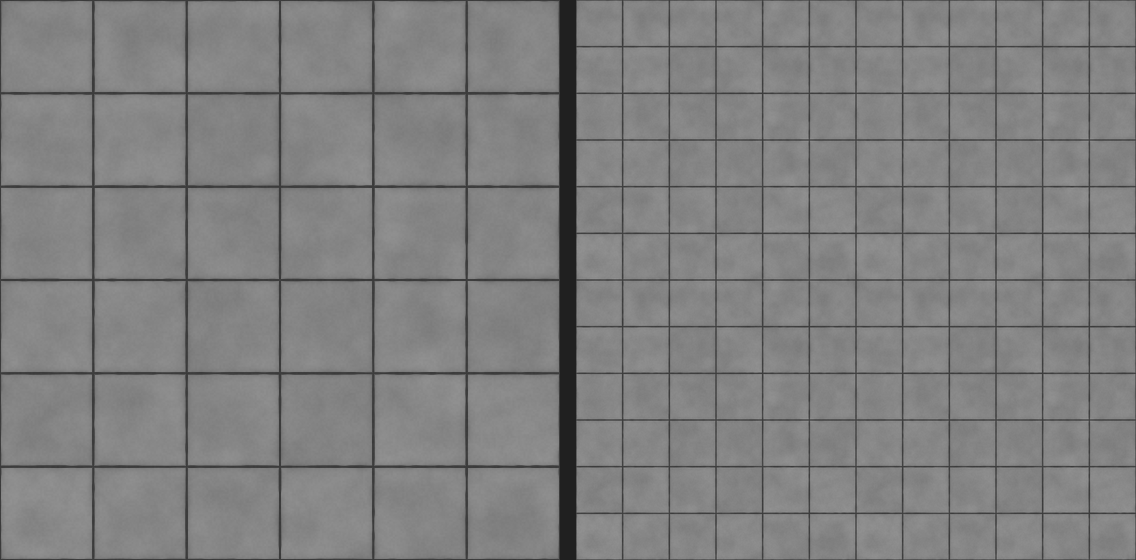
Left: one tile. Right: repeated 2 by 2.
Write a Shadertoy shader that draws this texture.

```glsl
#define TILES 6.0
#define GROUT_HALF 0.0105
#define BEVEL 0.012
#define EDGE_WOBBLE 0.005
#define GRIME_WIDTH 0.028
#define GRIME_DEPTH 0.065
#define CLOUD_DEPTH 0.085
#define GRAIN_DEPTH 0.018
#define TILE_VARIATION 0.018
#define GROUT_COLOR vec3(0.235)
#define FACE_COLOR vec3(0.522)

float hash(vec2 p) {
    vec3 q = fract(vec3(p.xyx) * 0.1031);
    q += dot(q, q.yzx + 33.33);
    return fract((q.x + q.y) * q.z);
}

// Value noise whose lattice wraps after a whole number of cells
float wrapNoise(vec2 uv, float cells, float seed) {
    vec2 p = uv * cells;
    vec2 i = floor(p);
    vec2 f = fract(p);
    f = f * f * f * (f * (f * 6.0 - 15.0) + 10.0);
    vec2 a = mod(i, cells) + seed;
    vec2 b = mod(i + 1.0, cells) + seed;
    return mix(mix(hash(a), hash(vec2(b.x, a.y)), f.x),
               mix(hash(vec2(a.x, b.y)), hash(b), f.x), f.y);
}

float clouds(vec2 uv) {
    float sum = 0.0;
    float weight = 0.5;
    float cells = 17.0;
    for (int octave = 0; octave < 5; octave++) {
        sum += weight * wrapNoise(uv, cells, 19.0 * float(octave));
        weight *= 0.55;
        cells *= 2.0;
    }
    return sum / 1.055;
}

void mainImage(out vec4 fragColor, in vec2 fragCoord) {
    vec2 uv = fragCoord / iResolution.xy;
    vec2 grid = uv * TILES;
    vec2 tile = mod(floor(grid), TILES);
    float pixel = TILES / min(iResolution.x, iResolution.y);

    // Distance from the nearest joint, slightly uneven
    vec2 inset = 0.5 - abs(fract(grid) - 0.5);
    float edge = min(inset.x, inset.y);
    float wornEdge = edge + EDGE_WOBBLE * (wrapNoise(uv, 70.0, 151.0) - 0.5);

    // Mottled face with a shade of its own and a paler rim
    float mottling = CLOUD_DEPTH * (clouds(uv) - 0.5);
    float grain = GRAIN_DEPTH * (wrapNoise(uv, 300.0, 211.0) - 0.5);
    float tileShade = TILE_VARIATION * (hash(tile + 71.0) - 0.5);
    float rim = 0.014 * (1.0 - smoothstep(0.05, 0.35, edge)) - 0.004;
    vec3 face = FACE_COLOR + mottling + grain + tileShade + rim;

    // Soft grime gathered along the edges
    float grimePatch = 0.6 + 0.8 * wrapNoise(uv, 48.0, 89.0);
    face -= GRIME_DEPTH * grimePatch * exp(-max(edge - GROUT_HALF, 0.0) / GRIME_WIDTH);

    // Joint with a smooth bevel
    vec3 grout = GROUT_COLOR + grain;
    float soft = max(BEVEL, pixel) * 0.5;
    float faceMask = smoothstep(-soft, soft, wornEdge - GROUT_HALF - 0.002);
    fragColor = vec4(mix(grout, face, faceMask), 1.0);
}
```
